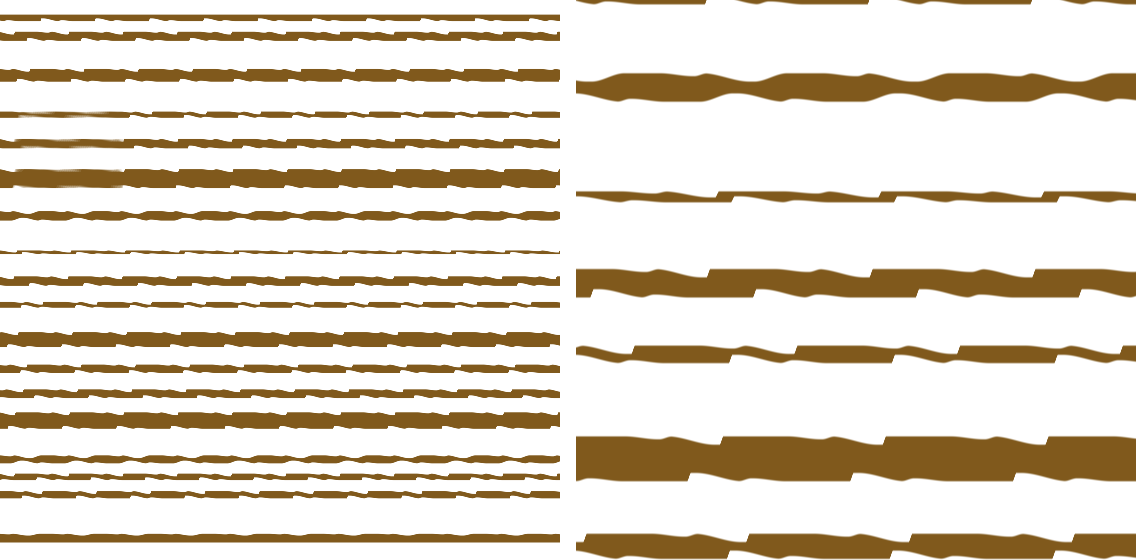
Left, the full canvas; right, a detail of the centre.
A Shadertoy shader for this pattern:

```glsl
// Eighteen brown horizontal bands on white, each edge nibbled by a repeating notch.
// Every edge is a periodic inset profile; lower edges use it turned half round.
// A small patch at the left is worn by averaging the bands sideways.

const float UNITS = 768.0;             // canvas width and height in design units
const float PERIOD = 74.4;             // notch spacing, about 10.3 across
const float NOTCH_DEPTH = 3.8;
const float SHARP_RISE = 0.025;        // share of a period taken by the jump
const float SMOOTH_RISE = 0.2;
const float EDGE_SOFTNESS = 0.6;
const float SMEAR_RADIUS = 15.0;
const int SMEAR_TAPS = 11;
const int ROWS = 18;
const vec3 PAPER = vec3(1.0);
const vec3 BROWN = vec3(0.50, 0.35, 0.11);

// Top and bottom of each band, measured downwards
const vec2 BAND[ROWS] = vec2[ROWS](
    vec2(20, 29), vec2(43.5, 56), vec2(94.5, 112), vec2(153, 161.5),
    vec2(190.5, 203.5), vec2(232, 258), vec2(289.5, 302.5), vec2(343.5, 348.5),
    vec2(379, 392), vec2(414, 422), vec2(455.5, 476), vec2(500, 511.5),
    vec2(534, 546), vec2(565.5, 588), vec2(624.5, 635.5), vec2(649.5, 658.5),
    vec2(673.5, 683.5), vec2(732, 744));

// Position of the first jump on the top and bottom edges
const vec2 JUMP[ROWS] = vec2[ROWS](
    vec2(0, 57), vec2(19, 38), vec2(40, 24), vec2(59, 30),
    vec2(20, 36), vec2(21, 19), vec2(40, 30), vec2(22, 31),
    vec2(18, 41), vec2(58, 30), vec2(24, 11), vec2(36, 29),
    vec2(31, 48), vec2(20, 12), vec2(42, 29), vec2(19, 51),
    vec2(57, 31), vec2(40, 0));

// Inset over one period: flat, a small ripple, a slow dip, then a jump back
float notch(float u, float rise) {
    float dip = max(smoothstep(0.68, 0.97, u), 1.0 - smoothstep(0.0, rise, u));
    float ripple = smoothstep(0.42, 0.62, u) * (1.0 - smoothstep(0.63, 0.71, u));
    return dip + 0.35 * ripple;
}

float bandCoverage(int row, vec2 p, float softness) {
    vec2 band = BAND[row];
    bool lastRow = row == ROWS - 1;
    bool smoothRow = row == 6 || row == 14 || lastRow;
    float rise = smoothRow ? SMOOTH_RISE : SHARP_RISE;
    float depth = min(NOTCH_DEPTH, 0.55 * (band.y - band.x));
    if (lastRow) depth *= 0.65;

    // The outermost edges of the first and last bands stay straight
    vec2 depths = depth * vec2(row == 0 ? 0.0 : 1.0, lastRow ? 0.0 : 1.0);
    vec2 phase = fract((p.x - JUMP[row]) / PERIOD);
    float top = band.x + depths.x * notch(phase.x, rise);
    float bottom = band.y - depths.y * notch(1.0 - phase.y, rise);
    return smoothstep(-softness, softness, p.y - top)
         * smoothstep(-softness, softness, bottom - p.y);
}

float allBands(vec2 p, float softness) {
    float ink = 0.0;
    for (int row = 0; row < ROWS; row++) {
        ink = max(ink, bandCoverage(row, p, softness));
    }
    return ink;
}

// Worn patch: fades in from the left and stops short at its right side
float wornPatch(vec2 p) {
    float across = smoothstep(12.0, 45.0, p.x) * (1.0 - smoothstep(160.0, 171.0, p.x));
    float down = step(146.0, p.y) * step(p.y, 266.0);
    return across * down;
}

void mainImage(out vec4 fragColor, in vec2 fragCoord) {
    vec2 p = fragCoord / iResolution.xy * UNITS;
    p.y = UNITS - p.y;
    float softness = max(EDGE_SOFTNESS, 0.5 * UNITS / iResolution.y);

    // Sideways average, with no spread outside the worn patch
    float spread = SMEAR_RADIUS * wornPatch(p);
    float ink = 0.0;
    for (int i = 0; i < SMEAR_TAPS; i++) {
        float offset = 2.0 * float(i) / float(SMEAR_TAPS - 1) - 1.0;
        ink += allBands(p + vec2(offset * spread, 0.0), softness);
    }
    ink /= float(SMEAR_TAPS);

    fragColor = vec4(mix(PAPER, BROWN, ink), 1.0);
}
```
